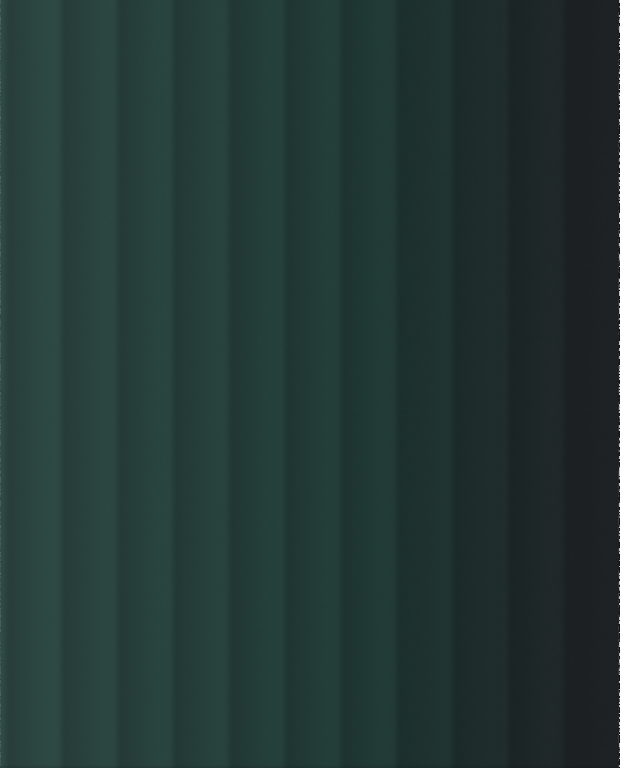
A Shadertoy shader for this background:

```glsl
// Soft vertical pleats fading from muted teal to charcoal, with frayed side rims.
const float PLEAT_WIDTH = 0.0901;
const float FIRST_FOLD = 0.0160;
const float FOLD_DEPTH = 0.165;
const float SHADE_LEFT = 0.16;   // shadow reach before a fold, in pleats
const float SHADE_RIGHT = 0.80;  // shadow reach after a fold, in pleats
const float RIM_WIDTH = 0.0022;
const float GRAIN_ROWS = 512.0;
const float GRAIN_AMOUNT = 0.004;

const vec3 PALE_TEAL = vec3(0.186, 0.290, 0.270);
const vec3 DEEP_TEAL = vec3(0.133, 0.236, 0.216);
const vec3 DARK_TEAL = vec3(0.125, 0.203, 0.195);
const vec3 SLATE = vec3(0.124, 0.162, 0.167);
const vec3 CHARCOAL = vec3(0.120, 0.133, 0.145);
const vec3 RIM_DARK = vec3(0.075, 0.085, 0.095);
const vec3 RIM_LIGHT = vec3(0.72, 0.75, 0.74);

float hash(vec2 p) {
    return fract(sin(dot(p, vec2(12.9898, 78.233))) * 43758.5453);
}

// Horizontal run of colours, falling fastest past the middle
vec3 clothColour(float x) {
    vec3 c = mix(PALE_TEAL, DEEP_TEAL, clamp(x / 0.60, 0.0, 1.0));
    c = mix(c, DARK_TEAL, smoothstep(0.60, 0.70, x));
    c = mix(c, SLATE, smoothstep(0.70, 0.87, x));
    return mix(c, CHARCOAL, smoothstep(0.88, 0.95, x));
}

// Shadow around the nearest fold: short on its left, long on its right
float foldShadow(float x) {
    float t = fract((x - FIRST_FOLD) / PLEAT_WIDTH);
    float after = max(1.0 - t / SHADE_RIGHT, 0.0);
    float before = smoothstep(1.0 - SHADE_LEFT, 1.0, t);
    return max(pow(after, 1.4), before);
}

void mainImage(out vec4 fragColor, in vec2 fragCoord) {
    vec2 uv = fragCoord / iResolution.xy;
    vec2 pixel = 1.0 / iResolution.xy;

    // Pleated cloth, with shallower folds toward the dark side
    vec3 colour = clothColour(uv.x);
    float depth = FOLD_DEPTH * mix(1.0, 0.65, smoothstep(0.88, 0.95, uv.x));
    colour *= 1.0 - depth * foldShadow(uv.x);

    // Fine grain
    vec2 cell = floor(uv * vec2(iResolution.x / iResolution.y, 1.0) * GRAIN_ROWS);
    float grain = hash(cell);
    colour += (grain - 0.5) * GRAIN_AMOUNT;

    // Frayed rims: faint on the left, broken light and dark on the right
    float leftRim = 1.0 - smoothstep(0.0, max(RIM_WIDTH, pixel.x), uv.x);
    colour = mix(colour, RIM_LIGHT, leftRim * 0.35 * grain);
    float rightRim = smoothstep(1.0 - RIM_WIDTH - 0.5 * pixel.x, 1.0 - 0.5 * pixel.x, uv.x);
    vec3 fray = mix(RIM_DARK, RIM_LIGHT, smoothstep(0.45, 0.75, grain));
    colour = mix(colour, fray, rightRim);

    // Thin shade along the bottom
    colour *= 1.0 - 0.10 * (1.0 - smoothstep(0.0, 0.005, uv.y));

    fragColor = vec4(colour, 1.0);
}
```
